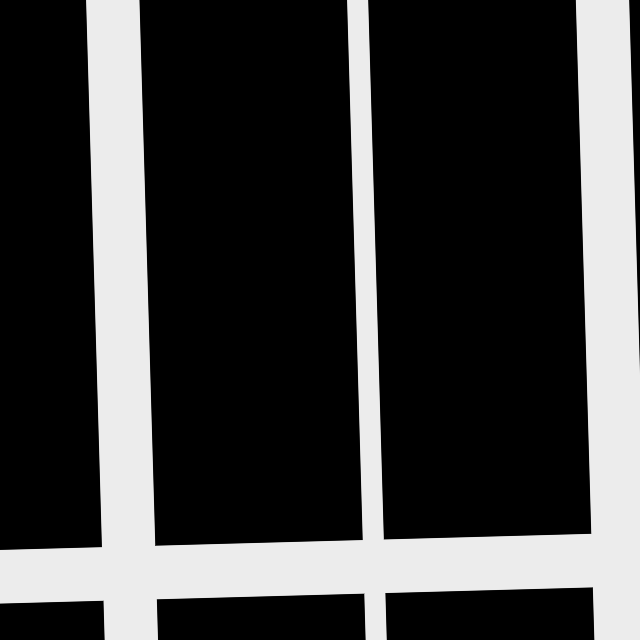
Give the GLSL for this pattern, as a WebGL 2 fragment shader.

```glsl
#version 300 es
precision highp float;

uniform vec2 u_resolution;
out vec4 fragColor;

// Distance from x to the nearest line of a repeating set
float lineDistance(float x, float center, float period) {
    return abs(fract((x - center) / period + 0.5) - 0.5) * period;
}

// Coverage of a line, softened over about one pixel
float stripe(float dist, float halfWidth) {
    float blur = 0.6 / min(u_resolution.x, u_resolution.y);
    return 1.0 - smoothstep(halfWidth - blur, halfWidth + blur, dist);
}

void main() {
    vec2 uv = gl_FragCoord.xy / u_resolution;

    // Slightly turned grid, measured down from the top left
    vec2 p = vec2(uv.x, 1.0 - uv.y);
    vec2 grid = vec2(p.x - 0.0290 * p.y, p.y + 0.0273 * p.x);

    // Wide frame bars and the thin bar halfway between the uprights
    float upright = stripe(lineDistance(grid.x, 0.1762, 0.7652), 0.0417);
    float divider = stripe(lineDistance(grid.x, 0.5588, 0.7652), 0.0165);
    float crossbar = stripe(lineDistance(grid.y, 0.9012, 1.5304), 0.0419);

    float bars = max(crossbar, max(upright, divider));
    vec3 paneBlack = vec3(0.0);
    vec3 barGrey = vec3(0.925);
    fragColor = vec4(mix(paneBlack, barGrey, bars), 1.0);
}
```
